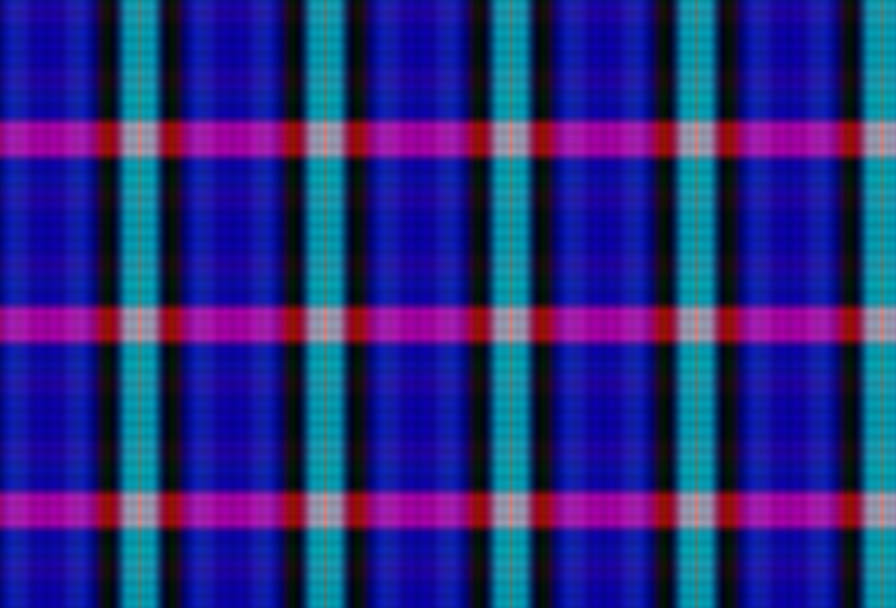
Give the GLSL for this pattern, as a WebGL 2 fragment shader.

```glsl
#version 300 es
precision highp float;
// Soft, glowing tartan: cyan and near-black bars run down, red bands run across.
// Each axis is folded into a mirrored distance from its main stripe, and the
// red, green and blue threads are summed so that crossings mix like light.

uniform vec2 u_resolution;
out vec4 outColor;

const float TAU = 6.2831853;
const float PERIOD = 0.3052;                   // one repeat, in canvas heights
const vec2 STRIPE_ORIGIN = vec2(0.2299, 0.1609);

// Distance to the nearest main stripe, in repeats: 0 to 0.5.
float foldRepeat(float position, float origin) {
  return abs(fract((position - origin) / PERIOD + 0.5) - 0.5);
}

// Soft-edged band around a centre.
float band(float d, float centre, float halfWidth, float soft) {
  return 1.0 - smoothstep(halfWidth - soft, halfWidth + soft, abs(d - centre));
}

// Faint darker threads spaced evenly through a repeat.
float threads(float d, float count, float depth) {
  return 1.0 - depth * (0.5 - 0.5 * cos(TAU * d * count));
}

// Vertical stripes: blue ground, black bars, cyan stripe with a fine core line.
vec3 warpColor(float d) {
  float ground = smoothstep(0.165, 0.290, d);
  float cyanGreen = band(d, 0.0, 0.100, 0.050);
  float cyanBlue = band(d, 0.0, 0.115, 0.060);
  float core = band(d, 0.0, 0.008, 0.014);
  float blueTint = band(d, 0.335, 0.055, 0.055);
  float purpleTint = band(d, 0.43, 0.08, 0.07);
  float darkGreen = band(d, 0.176, 0.015, 0.028);
  float brown = band(d, 0.212, 0.010, 0.024);

  vec3 color = vec3(0.0, 0.01, 0.67) * ground;
  color += vec3(0.02, 0.65, 0.0) * cyanGreen;
  color += vec3(0.0, 0.0, 0.74) * cyanBlue;
  color += vec3(0.05, 0.12, 0.06) * blueTint;
  color += vec3(0.05, 0.0, 0.0) * purpleTint;
  color += vec3(0.01, 0.10, 0.01) * darkGreen;
  color += vec3(0.10, 0.03, 0.0) * brown;
  color += vec3(0.22, -0.14, -0.26) * core;
  return color * threads(d, 13.0, 0.08);
}

// Horizontal stripes: a strong red band and weak red tints between.
float weftRed(float d) {
  float stripe = band(d, 0.0, 0.098, 0.038);
  float core = band(d, 0.0, 0.008, 0.014);
  float tint = band(d, 0.32, 0.055, 0.055);
  return 0.63 * stripe - 0.07 * core + 0.08 * tint;
}

void main() {
  vec2 p = gl_FragCoord.xy / u_resolution.y;
  float across = foldRepeat(p.x, STRIPE_ORIGIN.x);
  float down = foldRepeat(p.y, STRIPE_ORIGIN.y);

  vec3 color = warpColor(across);
  color.r += weftRed(down) * threads(across, 13.0, 0.06);

  // Weak weft shading gives the ground its woven look.
  color.g += 0.03 * band(down, 0.22, 0.045, 0.045);
  color *= threads(down, 14.0, 0.09);

  outColor = vec4(clamp(color, 0.0, 1.0), 1.0);
}
```
